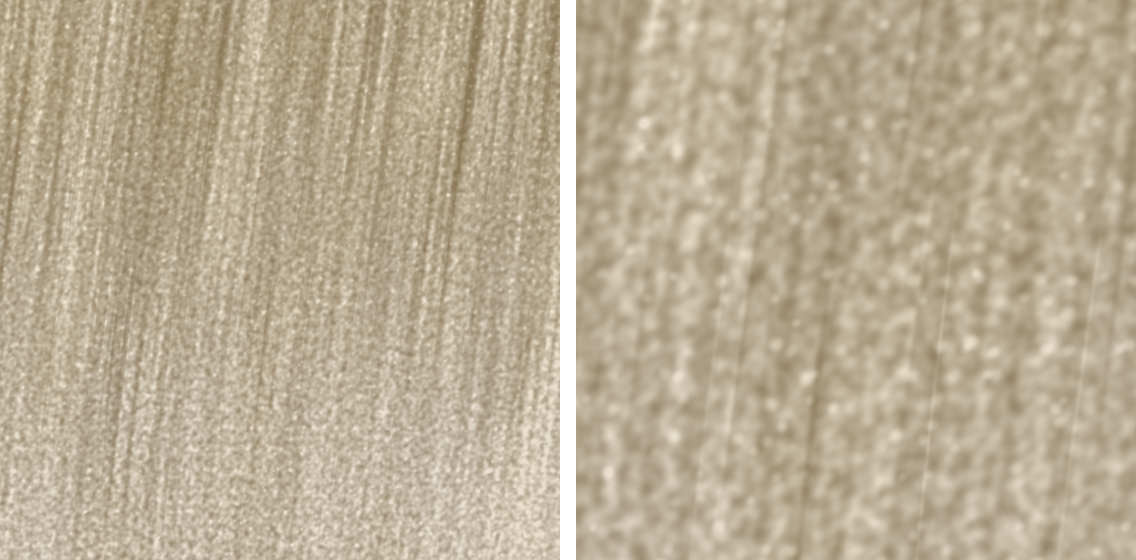
Left, the full canvas; right, a detail of the centre.
Write a three.js fragment shader that draws this texture.

```glsl
// Pale brushed surface: thin leaning scratches under a crumbly, glinting grain.
// Stretched gradient noise makes the scratches, finer noise and jittered dots the
// grain; the summed shade picks a colour from a warm beige ramp.
varying vec2 vUv;

const vec3 DARK_TAN = vec3(0.60, 0.535, 0.425);
const vec3 BEIGE = vec3(0.75, 0.70, 0.61);
const vec3 PALE_CREAM = vec3(0.90, 0.86, 0.785);
const vec3 WARM_SHIFT = vec3(0.006, 0.0, -0.022);
const float TAU = 6.28318;

float hash(vec2 p) {
  vec3 q = fract(vec3(p.xyx) * vec3(0.1031, 0.1030, 0.0973));
  q += dot(q, q.yzx + 33.33);
  return fract((q.x + q.y) * q.z);
}

float cornerSlope(vec2 cell, vec2 offset) {
  float angle = TAU * hash(cell);
  return dot(vec2(cos(angle), sin(angle)), offset);
}

// Gradient noise, roughly -0.7 to 0.7
float gradientNoise(vec2 p) {
  vec2 cell = floor(p);
  vec2 f = fract(p);
  vec2 u = f * f * f * (f * (f * 6.0 - 15.0) + 10.0);
  vec2 right = vec2(1.0, 0.0);
  vec2 up = vec2(0.0, 1.0);
  float low = mix(cornerSlope(cell, f), cornerSlope(cell + right, f - right), u.x);
  float high = mix(cornerSlope(cell + up, f - up),
                   cornerSlope(cell + 1.0, f - 1.0), u.x);
  return mix(low, high, u.y);
}

// Slanted coordinates: x runs across the scratches, y along them
vec2 leanedSpace(vec2 uv, float lean, float wobble) {
  float bend = wobble * gradientNoise(uv * vec2(1.7, 1.3) + 31.0);
  return vec2(uv.x - lean * uv.y + bend, uv.y) + 10.0;
}

// Thin crest along the zero line of stretched noise, kept where a mask allows
float scratchLines(vec2 p, vec2 stretch, float thickness) {
  float crest = 1.0 - smoothstep(0.0, thickness, abs(gradientNoise(p * stretch)));
  float mask = gradientNoise(p * vec2(stretch.x * 0.43, 3.4) + 23.0);
  return crest * smoothstep(-0.1, 0.35, mask);
}

// Medium streaks, thin lines in patches and single scratches
float streaks(vec2 p) {
  float medium = gradientNoise(p * vec2(29.0, 0.9) + 17.0);
  float thin = gradientNoise(p * vec2(67.0, 1.6) + 43.0);
  float hair = gradientNoise(p * vec2(96.0, 3.0) + 71.0);
  float patches = 1.0 + 1.2 * gradientNoise(p * vec2(6.0, 2.4) + 5.0);
  float lines = 0.20 * medium + patches * (0.40 * thin + 0.26 * hair);
  lines += 0.19 * scratchLines(p, vec2(45.0, 1.2), 0.15);
  lines -= 0.19 * scratchLines(p + 3.3, vec2(41.0, 1.1), 0.15);
  return lines;
}

// Soft crumbs, drawn out a little along the scratches
float grain(vec2 p, float scale, float stretch) {
  vec2 q = mat2(0.97, 0.24, -0.24, 0.97) * (p * vec2(1.0, stretch)) * scale;
  vec2 r = mat2(0.80, -0.60, 0.60, 0.80) * p * scale * 1.43;
  return 0.44 * gradientNoise(q + 120.0) + 0.36 * gradientNoise(r + 9.0);
}

// One round soft glint per chosen cell
float glints(vec2 uv, float cells, float share) {
  vec2 p = uv * cells + 7.0;
  vec2 cell = floor(p);
  vec2 jitter = vec2(hash(cell + 3.7), hash(cell + 19.1));
  vec2 center = mix(vec2(0.4), vec2(0.6), jitter);
  float radius = mix(0.26, 0.40, hash(cell + 57.0));
  float dotShape = 1.0 - smoothstep(0.1 * radius, radius, length(fract(p) - center));
  return dotShape * step(hash(cell + 83.0), share);
}

// Slow light: tan at the top, pale toward the lower right
float lighting(vec2 uv, vec2 along) {
  float slope = mix(0.55, 0.27, smoothstep(-0.1, 1.05, uv.y));
  float corner = 1.0 - smoothstep(0.0, 0.55, length(uv - vec2(1.0, 0.08)));
  float drift = gradientNoise(uv * 3.1 + 50.0);
  float bands = gradientNoise(along * vec2(8.0, 0.7));
  return slope + 0.17 * corner + 0.06 * drift + 0.16 * bands;
}

vec3 beigeRamp(float shade) {
  vec3 lower = mix(DARK_TAN, BEIGE, clamp(shade * 2.0, -0.4, 1.0));
  return mix(lower, PALE_CREAM, clamp(shade * 2.0 - 1.0, 0.0, 1.1));
}

void main() {
  vec2 along = leanedSpace(vUv, 0.115, 0.010);
  float height = smoothstep(0.0, 0.8, vUv.y);
  float lineStrength = mix(0.65, 1.05, height);
  float grainStrength = mix(1.2, 0.86, height);

  // Crumbs break the scratches into beads
  float crumbs = grain(along, 83.0, 0.85);
  float shade = lighting(vUv, along);
  shade += lineStrength * streaks(along) * (1.0 + 0.9 * crumbs);
  shade += grainStrength * crumbs;
  shade += 0.33 * glints(along, 53.0, 0.30);
  shade += 0.27 * glints(along + 0.37, 67.0, 0.24);

  // Warmer toward the top, with faint patches of tint
  float warmth = smoothstep(0.1, 1.0, vUv.y) - 0.4;
  warmth += 0.7 * gradientNoise(along * vec2(8.0, 3.0) + 90.0);
  vec3 color = beigeRamp(shade) + WARM_SHIFT * warmth;
  gl_FragColor = vec4(color, 1.0);
}
```
